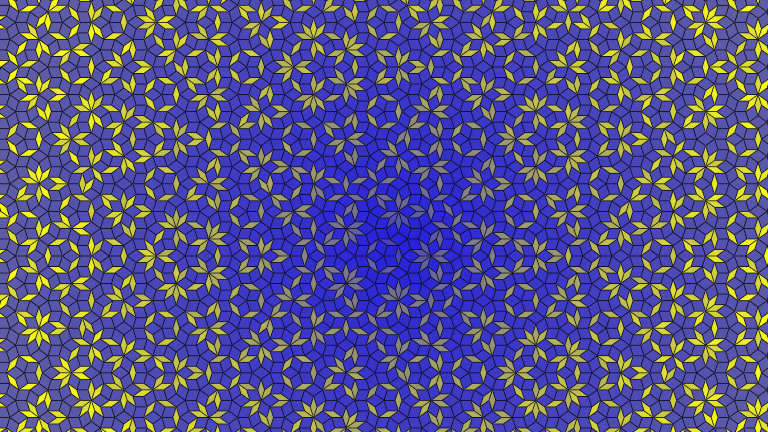
Reproduce this pattern procedurally as a Shadertoy shader.

```glsl
// A five-fold rhombus tiling in blue with yellow leaf flowers.
// Crossings of five line grids (a de Bruijn pentagrid) are turned into rhombi;
// each pixel searches the nearby crossings for the rhombus that covers it.

const float EDGES_HIGH   = 39.0;               // rhombus edges per canvas height
const vec2  TILING_MID   = vec2(0.5, 0.4074);  // symmetry centre, share of canvas
const vec2  GLOW_MID     = vec2(0.52, 0.44);   // centre of the colour gradient
const float GRID_SHIFT   = -0.158;             // common offset of the five grids
const float LINE_HALF    = 0.034;              // half outline width, in edges
const float GLOW_RADIUS  = 0.92;               // gradient reach, in canvas heights
const float LEAF_VARIETY = 0.2;                // tone change between single leaves

const vec3 DEEP_BLUE = vec3(0.15, 0.13, 0.86);
const vec3 DUSK_BLUE = vec3(0.37, 0.36, 0.65);
const vec3 LEAF_GOLD = vec3(0.98, 0.98, 0.10);
const vec3 OUTLINE   = vec3(0.04, 0.04, 0.07);

const float FIFTH_TURN = 1.2566371;

struct Tile {
    vec2 middle;      // centre, in edges
    float border;     // distance from the pixel to the nearest side
    bool thin;        // narrow rhombus, drawn as a leaf
};

vec2 axis(int i) {
    float angle = FIFTH_TURN * float(i);
    return vec2(cos(angle), sin(angle));
}

float cross2(vec2 a, vec2 b) { return a.x * b.y - a.y * b.x; }

float hash(vec2 p) {
    vec3 q = fract(p.xyx * 0.1031);
    q += dot(q, q.yzx + 33.33);
    return fract((q.x + q.y) * q.z);
}

// Lower corner of the rhombus dual to a crossing of grid lines j and k
vec2 tileCorner(vec2 crossing, int j, int k, vec2 lines, vec2 axes[5]) {
    vec2 corner = lines.x * axes[j] + lines.y * axes[k];
    for (int i = 0; i < 5; i++) {
        if (i != j && i != k)
            corner += ceil(dot(crossing, axes[i]) + GRID_SHIFT) * axes[i];
    }
    return corner;
}

Tile findTile(vec2 p) {
    vec2 axes[5];
    for (int i = 0; i < 5; i++) axes[i] = axis(i);

    // Every pair of grids, with the three closest lines of each
    for (int j = 0; j < 4; j++)
    for (int k = j + 1; k < 5; k++) {
        vec2 u = axes[j], v = axes[k];
        float area = cross2(u, v);
        vec2 nearest = round(0.4 * vec2(dot(p, u), dot(p, v)) + GRID_SHIFT);

        for (int n = 0; n < 9; n++) {
            vec2 lines = nearest + vec2(n % 3 - 1, n / 3 - 1);
            vec2 level = lines - GRID_SHIFT;
            vec2 crossing = vec2(level.x * v.y - level.y * u.y,
                                 level.y * u.x - level.x * v.x) / area;
            vec2 corner = tileCorner(crossing, j, k, lines, axes);

            // Position along the two sides, 0 to 1 when inside
            vec2 local = vec2(cross2(p - corner, v), cross2(u, p - corner)) / area;
            vec2 inset = min(local, 1.0 - local);
            float border = min(inset.x, inset.y) * abs(area);
            if (border >= 0.0)
                return Tile(corner + 0.5 * (u + v), border, abs(area) < 0.7);
        }
    }
    return Tile(p, 0.0, false);
}

vec3 tileColour(Tile tile, float aspect) {
    vec2 glowOffset = (GLOW_MID - TILING_MID) * vec2(aspect, 1.0);
    float reach = length(tile.middle / EDGES_HIGH - glowOffset) / GLOW_RADIUS;
    if (!tile.thin) return mix(DEEP_BLUE, DUSK_BLUE, min(reach, 1.0));

    float variety = hash(floor(tile.middle * 8.0 + 0.5));
    float ripeness = sqrt(reach) * (1.05 - LEAF_VARIETY * variety);
    return mix(DEEP_BLUE, LEAF_GOLD, min(ripeness, 1.0));
}

void mainImage(out vec4 fragColor, in vec2 fragCoord) {
    vec2 p = (fragCoord - TILING_MID * iResolution.xy) / iResolution.y * EDGES_HIGH;
    Tile tile = findTile(p);

    // Fill and smooth dark outline
    float soft = 0.7 * EDGES_HIGH / iResolution.y;
    float fill = smoothstep(LINE_HALF - soft, LINE_HALF + soft, tile.border);
    vec3 colour = tileColour(tile, iResolution.x / iResolution.y);
    fragColor = vec4(mix(OUTLINE, colour, fill), 1.0);
}
```
